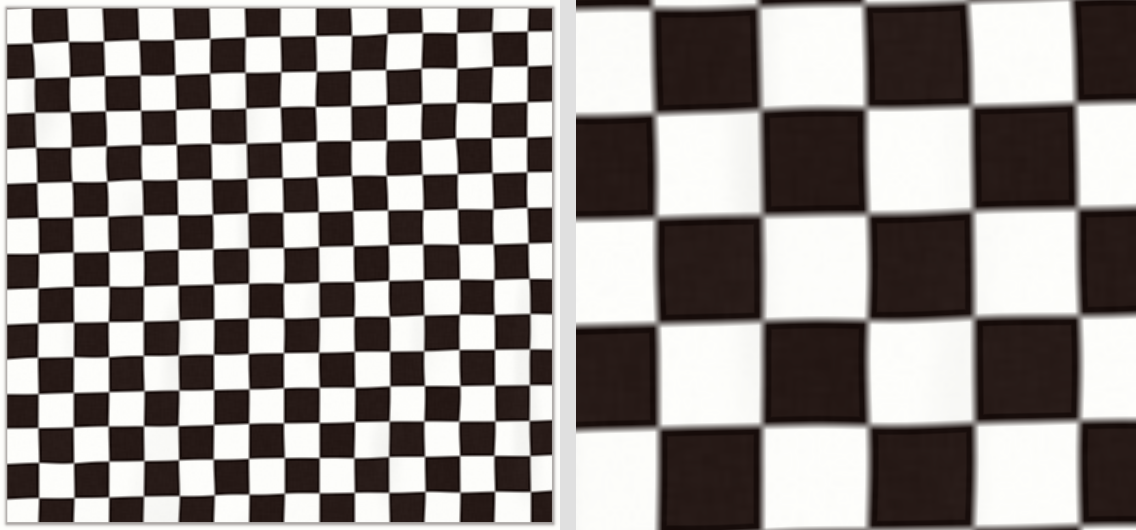
Left, the full canvas; right, a detail of the centre.
A WebGL 2 fragment shader for this pattern:

```glsl
#version 300 es
precision highp float;

#define CELL 0.0627       // check width, as a fraction of canvas width
#define ROW 0.0625        // check height at the left side
#define EDGE_SOFT 0.042   // half width of the blurred edge, in checks
#define RIM 0.095         // width of the darker rim inside dark checks
#define WOBBLE 0.0014     // irregularity of the printed lines
#define WEAVE 0.022       // strength of the thread grain
#define FOLD 0.035        // strength of the soft creases
#define SHADOW 0.0045     // reach of the shadow around the cloth

uniform vec2 u_resolution;
out vec4 fragColor;

const vec3 WHITE = vec3(0.995, 0.995, 0.985);
const vec3 BROWN = vec3(0.150, 0.100, 0.088);
const vec3 DARK_RIM = vec3(0.088, 0.048, 0.040);
const vec3 SHADE = vec3(0.60, 0.58, 0.57);
const vec2 CANVAS = vec2(1.0, 0.9453);
const vec2 CLOTH_MIN = vec2(0.0130, 0.0152);
const vec2 CLOTH_MAX = vec2(0.9857, 0.9312);

float hash(vec2 p) {
  vec3 q = fract(vec3(p.xyx) * 0.1031);
  q += dot(q, q.yzx + 33.33);
  return fract((q.x + q.y) * q.z);
}

float noise(vec2 p) {
  vec2 i = floor(p), f = fract(p);
  f = f * f * (3.0 - 2.0 * f);
  float low = mix(hash(i), hash(i + vec2(1, 0)), f.x);
  float high = mix(hash(i + vec2(0, 1)), hash(i + vec2(1, 1)), f.x);
  return mix(low, high, f.y);
}

float boxDistance(vec2 p, vec2 lo, vec2 hi) {
  vec2 d = abs(p - 0.5 * (lo + hi)) - 0.5 * (hi - lo);
  return length(max(d, 0.0)) + min(max(d.x, d.y), 0.0);
}

// Maps the stretched cloth to check coordinates; y runs downwards.
vec2 clothToChecks(vec2 p) {
  float down = p.y / CANVAS.y;
  float topPull = max(1.0 - down / 0.55, 0.0);
  float sidePull = (down - 0.25) / 0.2;
  float left = 0.069 - 0.0143 * topPull * topPull * (1.0 - p.x);
  left -= 0.0065 * p.x * exp(-sidePull * sidePull);
  float top = 0.0784 - 0.0241 * p.x;
  vec2 wobble = vec2(noise(p * 17.0), noise(p * 17.0 + 50.0)) - 0.5;
  vec2 origin = vec2(left, top) + 2.0 * WOBBLE * wobble;
  return (p - origin) / vec2(CELL, ROW + 0.0007 * p.x * p.x);
}

void main() {
  vec2 p = gl_FragCoord.xy / u_resolution;
  p = vec2(p.x, 1.0 - p.y) * CANVAS;
  float pixel = 1.0 / u_resolution.x;

  // Alternating checks with blurred edges
  vec2 checks = clothToChecks(p);
  vec2 cell = floor(checks);
  vec2 edge = 0.5 - abs(fract(checks) - 0.5);
  vec2 soft = clamp(edge / max(EDGE_SOFT, 0.6 * pixel / CELL), 0.0, 1.0);
  float odd = mod(cell.x + cell.y, 2.0);
  float ink = 0.5 + 0.5 * (2.0 * odd - 1.0) * soft.x * soft.y;

  // Dye varies a little between checks and darkens at their rims
  float dye = hash(cell + 20.0) - 0.5;
  float rim = 1.0 - smoothstep(RIM * 0.75, RIM, min(edge.x, edge.y));
  vec3 dark = mix(BROWN + 0.014 * dye, DARK_RIM, rim);

  // Thread grain, broad folds and one upright crease
  float grain = noise(p * vec2(300.0, 90.0)) + noise(p * vec2(90.0, 300.0)) - 1.0;
  float fold = smoothstep(0.62, 0.95, noise(p * vec2(16.0, 5.0) + 7.0));
  vec2 crease = (p - vec2(0.44, 0.49)) / vec2(0.012, 0.08);
  fold += 0.8 * exp(-dot(crease, crease));
  vec3 light = WHITE - FOLD * fold - 0.4 * WEAVE * abs(grain) - 0.008 * max(dye, 0.0);
  dark += 0.5 * WEAVE * grain + 0.3 * FOLD * fold;
  vec3 cloth = mix(light, dark, ink);

  // White surround with a shadow leaning down and right
  float outside = boxDistance(p, CLOTH_MIN, CLOTH_MAX);
  float reach = max(boxDistance(p, CLOTH_MIN, CLOTH_MAX + vec2(0.001, 0.002)), 0.0);
  vec3 surround = mix(WHITE, SHADE, 0.8 * exp(-reach * reach / (SHADOW * SHADOW)));
  float blur = max(0.0012, 0.6 * pixel);
  fragColor = vec4(mix(cloth, surround, smoothstep(-blur, blur, outside)), 1.0);
}
```
